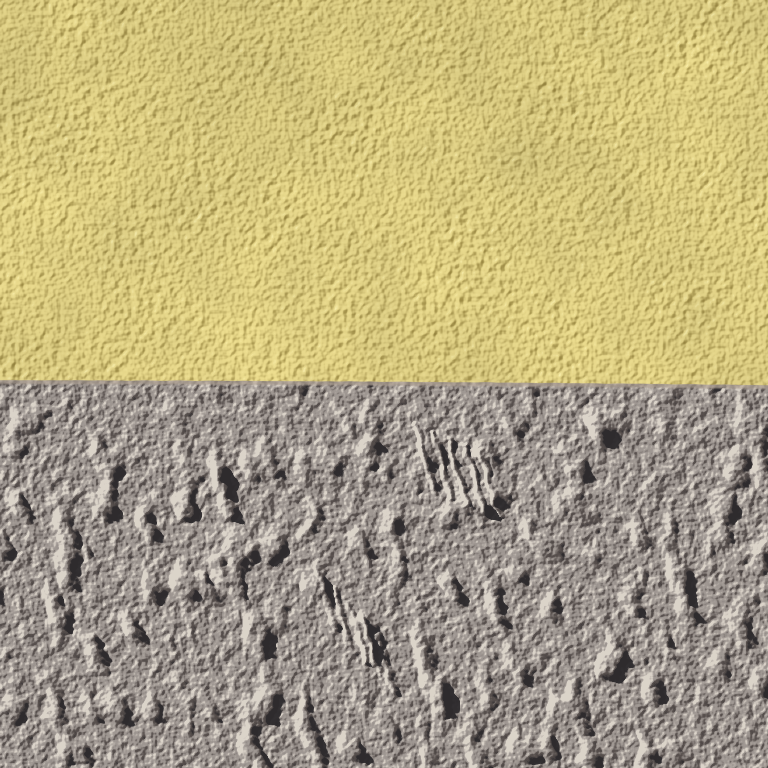
This texture is drawn by a three.js fragment shader. Its source:

```glsl
varying vec2 vUv;

const vec2 TO_SUN = vec2(-0.83, 0.56);
const float SUN_SLOPE = 0.6;
const float SLOPE_STEP = 0.0018;

vec2 hashGradient(vec2 cell) {
  vec3 h = fract(cell.xyx * vec3(0.1031, 0.1030, 0.0973));
  h += dot(h, h.yzx + 33.33);
  float angle = 6.2832 * fract((h.x + h.y) * h.z);
  return vec2(cos(angle), sin(angle));
}

float gradientNoise(vec2 p) {
  vec2 i = floor(p), f = fract(p);
  vec2 u = f * f * f * (f * (f * 6.0 - 15.0) + 10.0);
  vec2 e = vec2(1.0, 0.0);
  float a = dot(hashGradient(i), f);
  float b = dot(hashGradient(i + e.xy), f - e.xy);
  float c = dot(hashGradient(i + e.yx), f - e.yx);
  float d = dot(hashGradient(i + e.xx), f - e.xx);
  return mix(mix(a, b, u.x), mix(c, d, u.x), u.y);
}

float ridge(vec2 p, vec2 a, vec2 b, float width) {
  vec2 ab = b - a;
  float t = clamp(dot(p - a, ab) / dot(ab, ab), 0.0, 1.0);
  return 1.0 - smoothstep(0.0, width, length(p - a - ab * t));
}

// Row of slanted trowel marks
float furrows(vec2 p, vec2 start, vec2 spacing, vec2 run) {
  float h = 0.0;
  for (int i = 0; i < 5; i++) {
    vec2 a = start + spacing * float(i);
    h = max(h, ridge(p, a, a + run, 0.006));
  }
  return h;
}

// Largest throws of mortar, which cast the longest shadows
float clods(vec2 p) {
  float h = ridge(p, vec2(0.283, 0.390), vec2(0.299, 0.330), 0.012);
  h = max(h, ridge(p, vec2(0.478, 0.420), vec2(0.480, 0.402), 0.018));
  h = max(h, ridge(p, vec2(0.776, 0.452), vec2(0.786, 0.434), 0.018));
  h = max(h, ridge(p, vec2(0.085, 0.275), vec2(0.088, 0.243), 0.016));
  h = max(h, ridge(p, vec2(0.571, 0.115), vec2(0.574, 0.078), 0.016));
  h = max(h, ridge(p, vec2(0.960, 0.405), vec2(0.957, 0.380), 0.018));
  return max(h, ridge(p, vec2(0.280, 0.270), vec2(0.290, 0.248), 0.017));
}

float roughHeight(vec2 p) {
  vec2 warp = 0.006 * vec2(gradientNoise(p * 48.0), gradientNoise(p * 48.0 + 71.0));
  vec2 q = p + warp;
  vec2 slanted = vec2(q.x + 0.25 * q.y, q.y);
  float lumps = smoothstep(0.02, 0.5, gradientNoise(slanted * vec2(28.0, 19.0) + 5.0));
  float growth = mix(0.6, 1.0, 1.0 - smoothstep(0.28, 0.5, p.y));
  float h = 0.014 * growth * lumps + 0.012 * clods(q);
  h += 0.006 * furrows(q, vec2(0.542, 0.445), vec2(0.021, -0.008), vec2(0.024, -0.085));
  h += 0.005 * furrows(q, vec2(0.415, 0.255), vec2(0.019, -0.020), vec2(0.022, -0.075));
  h += 0.005 * gradientNoise(q * 60.0 + 13.0);
  h += 0.0028 * gradientNoise(p * 130.0 + 29.0);
  return h + 0.0014 * gradientNoise(p * 220.0 + 43.0);
}

float fineHeight(vec2 p) {
  float coarse = 1.0 + 0.9 * gradientNoise(p * 9.0 + 3.0);
  float h = 0.0017 * coarse * gradientNoise(p * 98.0 + 17.0);
  return h + 0.0010 * gradientNoise(p * 185.0 + 53.0);
}

// Height of the sun's shadow above the surface
float shadowDepth(vec2 p, float ground) {
  float depth = 0.0;
  for (int i = 1; i <= 11; i++) {
    float reach = 0.0024 * float(i);
    depth = max(depth, roughHeight(p + TO_SUN * reach) - ground - SUN_SLOPE * reach);
  }
  return depth;
}

vec3 roughPlaster(vec2 p) {
  float h = roughHeight(p);
  float slope = (h - roughHeight(p + TO_SUN * SLOPE_STEP)) / SLOPE_STEP;
  vec3 shade = vec3(0.17, 0.16, 0.17);
  vec3 stone = mix(vec3(0.34, 0.31, 0.30), vec3(0.62, 0.59, 0.57), smoothstep(-0.65, 0.05, slope));
  stone = mix(stone, vec3(0.86, 0.83, 0.79), smoothstep(0.05, 0.8, slope));
  return mix(stone, shade, 0.95 * smoothstep(0.0, 0.0022, shadowDepth(p, h)));
}

vec3 yellowPlaster(vec2 p) {
  float slope = (fineHeight(p) - fineHeight(p + TO_SUN * SLOPE_STEP)) / SLOPE_STEP;
  vec3 paint = mix(vec3(0.59, 0.52, 0.25), vec3(0.90, 0.84, 0.54), smoothstep(-0.6, 0.18, slope));
  paint = mix(paint, vec3(0.97, 0.93, 0.67), smoothstep(0.15, 0.65, slope));
  float mottling = 0.05 * gradientNoise(p * 5.0) + 0.04 * gradientNoise(p * 17.0 + 8.0);
  return paint * (1.0 + mottling - 0.03 * smoothstep(0.6, 1.0, p.y));
}

void main() {
  vec2 p = vUv;
  float seam = 0.505 - 0.0015 * p.x - 0.005 * p.x * p.x + 0.001 * gradientNoise(vec2(p.x * 45.0, 2.0));
  float above = p.y - seam;

  // Worn lip between the two coats
  vec3 color = roughPlaster(p);
  float lip = smoothstep(-0.007, -0.003, above);
  vec3 lipColor = vec3(0.66, 0.61, 0.56) * (1.0 + 0.25 * gradientNoise(p * 140.0));
  color = mix(color, lipColor, 0.8 * lip);

  color = mix(color, yellowPlaster(p), smoothstep(-0.001, 0.001, above));
  gl_FragColor = vec4(color, 1.0);
}
```
